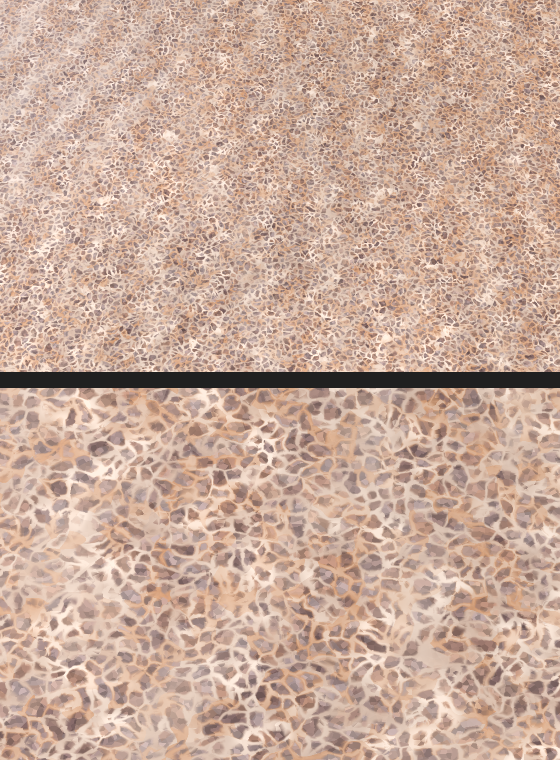
Top, the full canvas; bottom, a detail of the centre.
This texture is drawn by a WebGL 1 fragment shader. Its source:

```glsl
precision highp float;
// Sunlit pebbly sand under clear shallow water, with a broken net of caustic light.
uniform vec2 u_resolution;

const vec3 CREAM = vec3(0.96, 0.88, 0.82);
const vec3 TAN = vec3(0.87, 0.75, 0.67);
const vec3 AMBER = vec3(0.89, 0.66, 0.49);
const vec3 BROWN = vec3(0.74, 0.57, 0.49);
const vec3 MAUVE = vec3(0.75, 0.66, 0.65);
const vec3 UMBER = vec3(0.53, 0.42, 0.41);
const vec3 SKY = vec3(0.85, 0.82, 0.85);

vec2 hash2(vec2 cell) {
  vec3 a = fract(cell.xyx * vec3(0.1031, 0.1030, 0.0973));
  a += dot(a, a.yzx + 33.33);
  return fract((a.xx + a.yz) * a.zy);
}

// Layered sines, roughly -1 to 1, each layer turned and finer than the last.
float swell(vec2 p, float seed) {
  float sum = 0.0;
  float weight = 0.5;
  for (int i = 0; i < 4; i++) {
    sum += weight * sin(p.x + seed + 1.3 * sin(p.y + seed * 1.7));
    p = mat2(1.2, 1.3, -1.3, 1.2) * p + 2.1;
    weight *= 0.62;
  }
  return sum;
}

// Cellular noise: x = gap between the two nearest seeds, yz = random pair of the cell.
vec3 cellular(vec2 p) {
  vec2 base = floor(p);
  float nearest = 9.0;
  float second = 9.0;
  vec2 owner = base;
  for (int j = -1; j <= 1; j++) {
    for (int i = -1; i <= 1; i++) {
      vec2 cell = base + vec2(float(i), float(j));
      float d = length(cell + hash2(cell) - p);
      if (d < nearest) {
        second = nearest;
        nearest = d;
        owner = cell;
      } else {
        second = min(second, d);
      }
    }
  }
  return vec3(second - nearest, hash2(owner + 71.0));
}

// Thin wavy crests of light across the given direction.
float crests(vec2 p, vec2 across, float count, float bend) {
  float phase = dot(p, across) * count + bend * swell(p * 4.0, 2.0);
  return pow(0.5 + 0.5 * sin(phase), 4.0);
}

// Pebble colour from a random pair; warmth shifts mauve towards brown.
vec3 pebble(vec2 pick, float warmth) {
  vec3 color = mix(MAUVE, BROWN, smoothstep(0.4, 0.75, pick.x + 0.25 * warmth));
  color = mix(color, UMBER, smoothstep(0.6, 0.95, pick.y));
  return mix(color, TAN, smoothstep(0.25, 0.05, pick.y) * 0.7);
}

vec3 seabed(vec2 p) {
  // Cells shrink with distance towards the top.
  vec2 bed = vec2((p.x - 0.75) * (1.0 + 0.3 * p.y), p.y * (1.15 + 0.25 * p.y)) * 56.0;
  vec2 bent = bed + 0.45 * vec2(swell(bed * 0.9, 0.7), swell(bed.yx * 0.9, 4.1));
  vec3 net = cellular(bent + 200.0);
  vec3 stones = cellular(bed * 1.35 + 300.0);
  vec3 grit = cellular(bed * 2.9 + 400.0);
  vec3 patches = cellular(bent * 0.9 + 700.0);

  // Broad zones: pale sheen at upper left, warm bed at upper right.
  float drift = swell(p * 5.0, 1.0);
  float sheen = smoothstep(0.9, -0.1, p.x + 0.25 * drift) * smoothstep(0.15, 0.8, p.y);
  float warmth = smoothstep(0.3, 1.1, p.x * 0.5 + p.y * 0.6 + 0.15 * drift);
  float streak = crests(p, vec2(0.82, -0.57), 48.0, 1.8) * (0.25 + 0.75 * sheen);
  streak += 0.35 * crests(p, vec2(0.9, 0.25), 32.0, 2.6) * (1.0 - sheen);

  // Gritty pebbles whose tone partly follows the net cell above them.
  vec3 color = mix(pebble(stones.yz, warmth), pebble(net.yz, warmth), 0.5);
  color *= 0.82 + 0.3 * grit.y;

  // Ragged tan or amber rims soften into the pebbles.
  float gap = net.x + 0.24 * (grit.z - 0.5) + 0.12 * (stones.x - 0.3);
  vec3 sand = mix(TAN, AMBER, smoothstep(0.45, 0.75, patches.y + 0.2 * warmth));
  color = mix(color, sand, smoothstep(0.44, 0.1, gap) * 0.85);

  // Caustic light, bright at some rims and missing at others.
  float focus = 0.5 + 0.5 * swell(bed * 0.7, 3.0);
  float strength = clamp(0.15 + 0.7 * focus + 0.5 * (patches.z - 0.4), 0.0, 1.0);
  float width = 0.07 + 0.24 * focus + 0.14 * streak - 0.04 * warmth;
  float light = smoothstep(width + 0.1, width * 0.3, gap) * strength;
  color = mix(color, CREAM, light);
  color += 0.07 * light * smoothstep(0.55, 0.9, focus);

  // Wave crests, sky sheen and gentle large-scale tone.
  color = mix(color, CREAM, clamp(0.5 * streak, 0.0, 0.5));
  color = mix(color, SKY, 0.38 * sheen * (0.6 + 0.4 * drift));
  return color * (1.0 + 0.04 * drift - 0.035 * warmth);
}

void main() {
  // Four close samples per pixel smooth the net yet keep it crisp.
  vec3 total = vec3(0.0);
  for (int j = 0; j < 2; j++) {
    for (int i = 0; i < 2; i++) {
      vec2 offset = vec2(float(i), float(j)) * 0.45 - 0.225;
      total += seabed((gl_FragCoord.xy + offset) / u_resolution.y);
    }
  }
  // A slight contrast lift around the mean sand tone.
  vec3 color = TAN + (total * 0.25 - TAN) * 1.08;
  gl_FragColor = vec4(clamp(color, 0.0, 1.0), 1.0);
}
```
